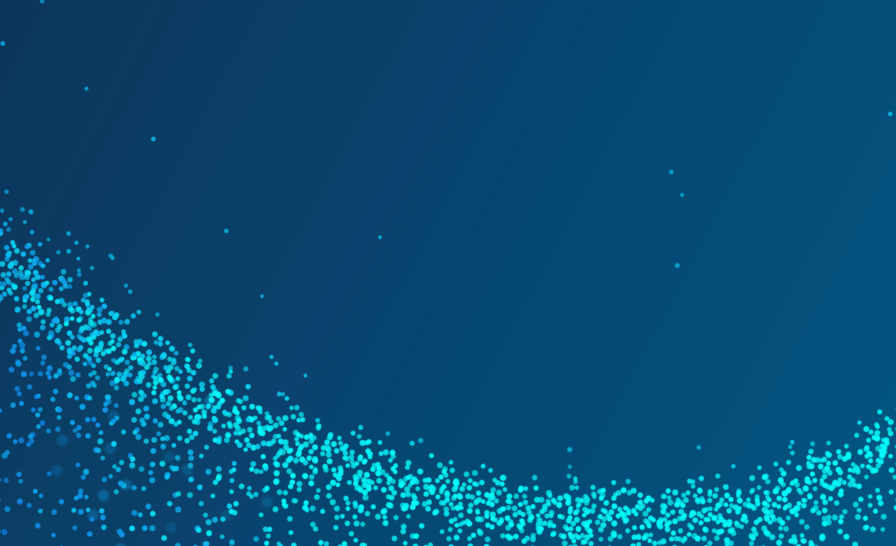
This background is drawn by a Shadertoy shader. Its source:

```glsl
// Draws a curved drift of glowing cyan and blue dots over a diagonal navy gradient.

// Backdrop colours, from the upper left to the lower right
const vec3 NAVY   = vec3(0.048, 0.212, 0.365);
const vec3 SLATE  = vec3(0.040, 0.252, 0.405);
const vec3 INDIGO = vec3(0.046, 0.258, 0.435);
const vec3 OCEAN  = vec3(0.022, 0.273, 0.440);
const vec3 TEAL   = vec3(0.010, 0.335, 0.505);
const vec2 GRADIENT_DIR = vec2(0.887, -0.463);

// Dot colours
const vec3 BLUE = vec3(0.06, 0.53, 0.92);
const vec3 SKY  = vec3(0.04, 0.68, 0.87);
const vec3 CYAN = vec3(0.02, 0.98, 0.98);

// Curve of the drift, in units of the canvas height
const vec2  VALLEY      = vec2(1.18, 0.045);
const float LEFT_BEND   = 0.34;
const float RIGHT_BEND  = 0.676;

// Dot sizes and spacing
const float DOT_CELL    = 0.0195;
const float DOT_RADIUS  = 0.0050;
const int   DOT_LAYERS  = 4;
const float ORB_CELL    = 0.075;
const float ORB_RADIUS  = 0.015;

vec3 hash3(vec2 cell, float seed) {
    vec3 p = fract(vec3(cell.xyx + seed * 17.31) * vec3(0.1031, 0.1030, 0.0973));
    p += dot(p, p.yxz + 33.33);
    return fract((p.xxy + p.yzz) * p.zyx);
}

float crestHeight(float x) {
    float offset = x - VALLEY.x;
    return VALLEY.y + (offset < 0.0 ? LEFT_BEND : RIGHT_BEND) * offset * offset;
}

// Chance that a dot exists at a place
float dotDensity(vec2 p) {
    float rise = p.y - crestHeight(p.x);
    float width = mix(0.078, 0.052, smoothstep(0.0, 0.8, p.x));
    float core = 0.80 * exp(-rise * rise / (width * width));
    float reach = mix(0.19, 0.11, smoothstep(0.5, 0.85, p.x));
    float spray = 0.13 * clamp(1.0 - rise / reach, 0.0, 1.0);
    float fill = 0.10 + 0.28 * exp(min(rise, 0.0) / 0.14);
    return max(core, rise > 0.0 ? spray : fill);
}

vec3 dotColor(vec2 p, float pick) {
    float rise = p.y - crestHeight(p.x);
    float warmth = smoothstep(-0.1, 0.65, p.x + 0.35 * (pick - 0.5));
    float ridge = exp(-rise * rise / 0.006);
    vec3 body = mix(BLUE, CYAN, warmth);
    body = mix(body, CYAN, ridge * mix(0.25, 0.95, pick));
    return mix(body, SKY, smoothstep(0.05, 0.11, rise) * 0.8);
}

vec3 backdrop(vec2 p) {
    float t = dot(p - vec2(0.0, 1.0), GRADIENT_DIR);
    vec3 color = mix(NAVY, SLATE, smoothstep(0.0, 0.65, t));
    color = mix(color, INDIGO, smoothstep(0.64, 0.79, t));
    color = mix(color, OCEAN, smoothstep(0.78, 0.92, t));
    return mix(color, TEAL, clamp((t - 0.92) / 0.98, 0.0, 1.0));
}

// Large faint orbs in the lower left
vec3 addOrbs(vec3 color, vec2 p) {
    vec2 home = floor(p / ORB_CELL);
    for (int j = -1; j <= 1; j++)
    for (int i = -1; i <= 1; i++) {
        vec2 cell = home + vec2(i, j);
        vec3 place = hash3(cell, 7.0);
        vec3 look = hash3(cell, 8.0);
        vec2 center = (cell + place.xy) * ORB_CELL;
        float zone = (1.0 - smoothstep(0.4, 0.62, center.x)) * (1.0 - smoothstep(0.2, 0.29, center.y));
        float glow = 1.0 - smoothstep(0.3, 1.0, length(p - center) / ORB_RADIUS);
        float present = step(look.x, 0.6 * zone);
        vec3 tint = mix(BLUE, SKY, smoothstep(0.0, 0.4, center.x));
        color = mix(color, tint, present * glow * mix(0.12, 0.45, look.y));
    }
    return color;
}

// Small bright dots, scattered on jittered grids
vec3 addDots(vec3 color, vec2 p, float pixel) {
    float soft = max(0.0019, 0.6 * pixel);
    for (int layer = 0; layer < DOT_LAYERS; layer++) {
        float seed = float(layer) * 2.0 + 11.0;
        vec2 shift = vec2(0.37, 0.61) * float(layer);
        vec2 home = floor(p / DOT_CELL + shift);
        for (int j = -1; j <= 1; j++)
        for (int i = -1; i <= 1; i++) {
            vec2 cell = home + vec2(i, j);
            vec3 place = hash3(cell, seed);
            vec3 look = hash3(cell, seed + 1.0);
            vec2 center = (cell - shift + place.xy) * DOT_CELL;
            float present = step(place.z, dotDensity(center));
            float above = smoothstep(0.05, 0.11, center.y - crestHeight(center.x));
            float radius = DOT_RADIUS * mix(0.8, 1.1, look.x) * mix(1.0, 0.82, above);
            float cover = 1.0 - smoothstep(radius - soft, radius + soft, length(p - center));
            float strength = mix(0.7, 1.0, look.y);
            color = mix(color, dotColor(center, look.z), present * cover * strength);
        }
    }
    return color;
}

void mainImage(out vec4 fragColor, in vec2 fragCoord) {
    vec2 p = fragCoord / iResolution.y;
    vec3 color = addOrbs(backdrop(p), p);
    color = addDots(color, p, 1.0 / iResolution.y);
    fragColor = vec4(color, 1.0);
}
```
